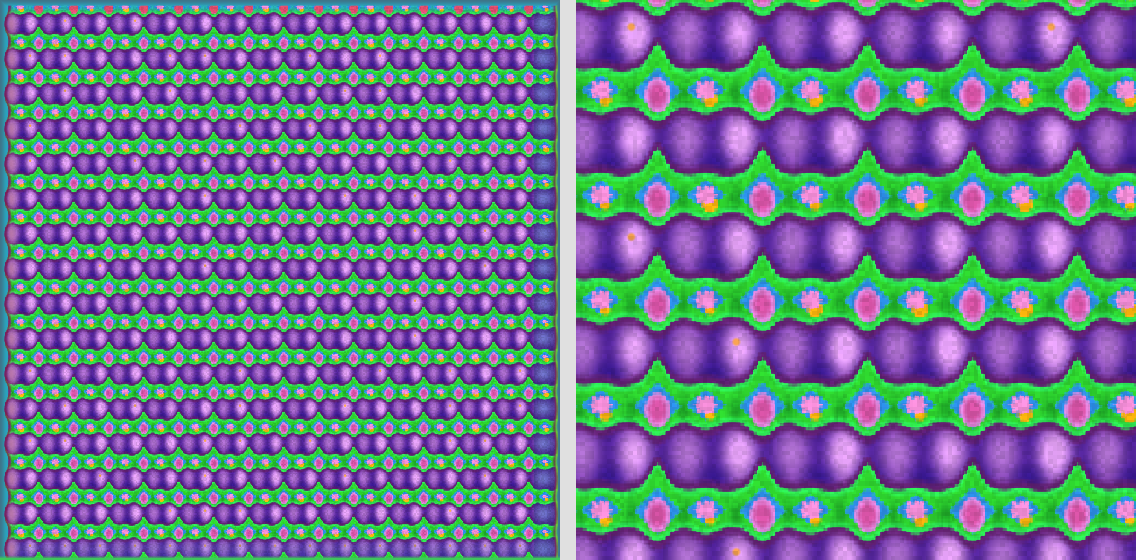
Left, the full canvas; right, a detail of the centre.
This pattern is drawn by a three.js fragment shader. Its source:

```glsl
varying vec2 vUv;

float hash(vec2 p) {
  return fract(sin(dot(p, vec2(127.1, 311.7))) * 43758.5453);
}

float wrap(float x) { return fract(x + 0.5) - 0.5; }

float bump(float x, float width) { return exp(-x * x / (width * width)); }

float fill(float d) { return smoothstep(-0.015, 0.015, d); }

// Soft stair steps, 24 to a repeat
vec2 terrace(vec2 p) {
  vec2 s = p * 24.0;
  return (floor(s) + smoothstep(0.25, 0.75, fract(s))) / 24.0;
}

// Rows of shaded violet beads, alternating bright and dim
vec3 beads(vec2 p, float edge) {
  float below = fract(0.81 - p.y);
  vec2 id = vec2(floor(p.x + 0.39), floor(0.81 - p.y));
  float x = wrap(p.x - 0.89);
  float vary = 0.85 + 0.3 * hash(id);
  float lens = bump(below - 0.46, 0.22);
  float crest = 0.5 + 0.5 * cos(12.566 * (p.x - 0.895));

  vec3 col = mix(vec3(0.25, 0.08, 0.56), vec3(0.46, 0.22, 0.66), crest);
  col = mix(col, vec3(0.70, 0.46, 0.82), 0.9 * bump(wrap(p.x - 0.39), 0.16) * lens);
  col = mix(col, vec3(0.88, 0.62, 0.95), min(1.0, vary * 1.15 * bump(x, 0.15) * lens));
  col = mix(col, vec3(0.16, 0.08, 0.54), 0.6 * smoothstep(0.5, 0.72, below) * (1.0 - crest));

  // Plum shadow along the green border
  float shadow = 1.0 - smoothstep(0.03, 0.12, -edge);
  col = mix(col, vec3(0.38, 0.12, 0.42), 0.9 * shadow);

  // Occasional amber speck, on every bead of the lowest row
  float chance = id.y > -0.5 ? 1.0 : 0.25;
  float speck = fill(0.035 - length(vec2(x + 0.03, below - 0.40)));
  return mix(col, vec3(0.96, 0.62, 0.15), speck * step(hash(id + 7.3), chance) * 0.8);
}

void main() {
  vec2 p = vUv * 16.0;
  vec2 q = terrace(p);
  float u = wrap(q.x - 0.11);
  float d = wrap(q.x - 0.57);
  float v = wrap(q.y - 0.81);

  // Leafy green band: rounded shoulders, narrow tip, lobed underside
  float top = 0.17 + 0.12 * bump(u, 0.19) + 0.16 * max(0.0, 1.0 - abs(u) / 0.13) + 0.04 * bump(d, 0.13);
  float bottom = 0.16 + 0.14 * bump(u, 0.14) + 0.07 * bump(d, 0.14);
  float edge = min(top - v, v + bottom);

  vec3 col = beads(p, edge);

  // Blue beads closing the right end
  vec2 cap = vec2(p.x - 15.54, wrap(p.y - 0.33));
  float capMask = smoothstep(15.22, 15.28, p.x);
  vec3 capCol = mix(vec3(0.22, 0.12, 0.48), vec3(0.42, 0.46, 0.78),
                    bump(cap.x, 0.26) * bump(cap.y, 0.24));
  col = mix(col, capCol, capMask * 0.9);
  col = mix(col, vec3(0.32, 0.36, 0.68), 0.35 * (1.0 - smoothstep(0.3, 0.7, p.y)));

  // Green body with a bright rim and darker hollows
  vec3 green = mix(vec3(0.18, 0.92, 0.34), vec3(0.18, 0.83, 0.18), smoothstep(0.02, 0.08, edge));
  float hollow = bump(abs(u) - 0.25, 0.07) * bump(v + 0.04, 0.11);
  green = mix(green, vec3(0.09, 0.58, 0.14), 0.75 * hollow);
  green = mix(green, vec3(0.16, 0.68, 0.70), smoothstep(15.60, 15.78, p.y));
  col = mix(col, green, fill(edge));

  // Blue diamonds behind the ornaments
  float dropHalo = 1.0 - abs(u) / 0.23 - abs(v + 0.01) / 0.23;
  float dotHalo = 1.0 - abs(d) / 0.20 - abs(v) / 0.15;
  float halo = max(dropHalo, dotHalo);
  vec3 blue = mix(vec3(0.16, 0.68, 0.72), vec3(0.17, 0.55, 0.90), smoothstep(0.0, 0.2, halo));
  col = mix(col, blue, smoothstep(-0.04, 0.04, halo));

  // Rose drops
  float drop = 1.0 - length(vec2(u / 0.12, (v + 0.05) / 0.165));
  vec3 rose = mix(vec3(0.88, 0.54, 0.88), vec3(0.83, 0.32, 0.64), smoothstep(0.0, 0.6, drop));
  rose = mix(rose, vec3(0.88, 0.30, 0.42), smoothstep(15.5, 15.7, p.y));
  col = mix(col, rose, smoothstep(-0.1, 0.1, drop));

  // Spiky pink dots with an amber foot
  vec2 dotId = floor(p - vec2(0.07, 0.31));
  float foot = 0.05 + 0.03 * hash(dotId + 3.1);
  col = mix(col, vec3(0.96, 0.69, 0.05), fill(foot - length(vec2(d - 0.04, v + 0.09))));
  float spikes = 0.095 + 0.018 * cos(8.0 * atan(v, d + 0.001));
  spikes *= 1.0 - 0.3 * capMask;
  col = mix(col, vec3(0.95, 0.55, 0.84), fill(spikes - length(vec2(d, v * 1.15))));

  // Fine blocky grain
  col *= 0.92 + 0.16 * hash(floor(p * 24.0));

  // Scalloped ends with warm rims
  float scallop = 0.5 + 0.5 * cos(6.2832 * (q.y - 0.81));
  float left = q.x - 0.12 - 0.12 * scallop;
  float right = 15.95 - 0.04 * scallop - q.x;
  col = mix(col, vec3(0.74, 0.48, 0.64), 0.8 * bump(p.x - 0.32, 0.14) * (1.0 - scallop));
  col = mix(col, vec3(0.50, 0.10, 0.30), 0.8 * bump(left - 0.03, 0.05));
  col = mix(col, vec3(0.50, 0.12, 0.34), 0.8 * bump(right - 0.06, 0.04));
  col = mix(col, vec3(0.45, 0.80, 0.18), 0.9 * bump(right, 0.04));

  // Teal margin on the left, right and top, green strip at the foot
  float inside = min(min(left, right), 15.84 - p.y);
  float outer = min(min(p.x, 16.0 - p.x), 16.0 - p.y);
  vec3 teal = mix(vec3(0.24, 0.46, 0.54), vec3(0.16, 0.64, 0.74), smoothstep(0.0, 0.2, outer));
  col = mix(teal, col, fill(inside));
  col = mix(col, vec3(0.24, 0.78, 0.36), 1.0 - smoothstep(0.06, 0.11, q.y));

  gl_FragColor = vec4(col, 1.0);
}
```
